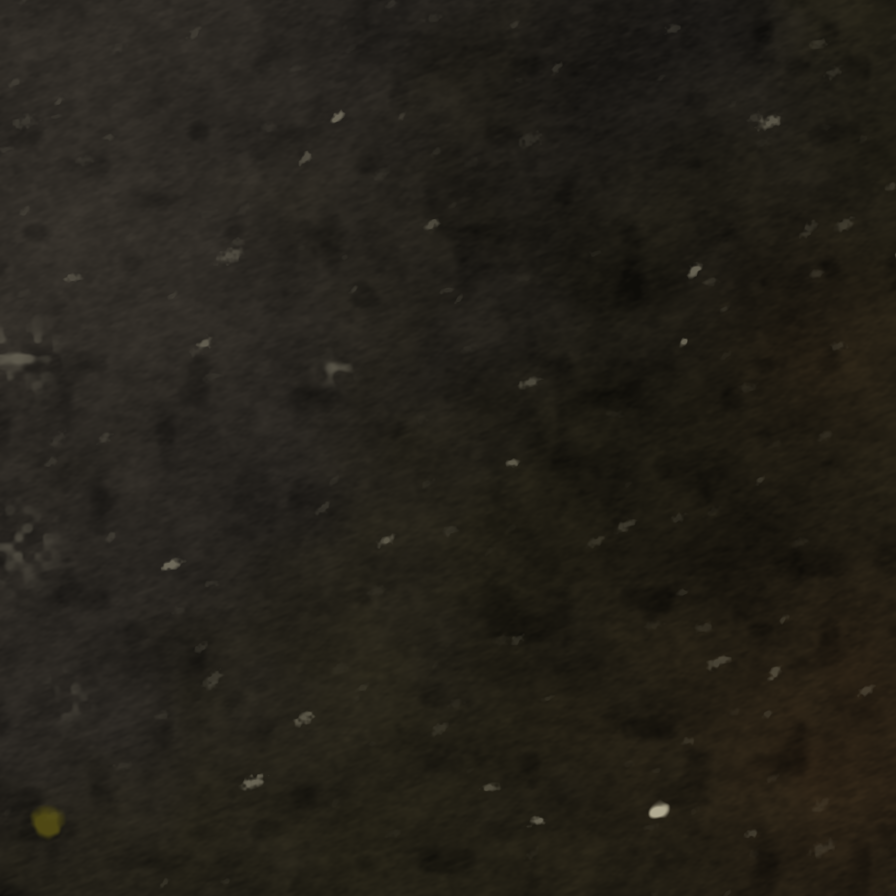
Reproduce this texture procedurally as a three.js fragment shader.

```glsl
// Dark weathered stone with olive and rust stains, fine grain and pale slanted flecks.
varying vec2 vUv;

const vec3 GREY_STONE = vec3(0.150, 0.138, 0.120);
const vec3 OLIVE_STAIN = vec3(0.136, 0.124, 0.082);
const vec3 RUST_STAIN = vec3(0.168, 0.127, 0.078);
const vec3 PALE_FLECK = vec3(0.56, 0.54, 0.46);
const vec3 YELLOW_LICHEN = vec3(0.36, 0.33, 0.08);

float hash(vec2 p) {
  vec3 q = fract(vec3(p.xyx) * 0.1031);
  q += dot(q, q.yzx + 33.33);
  return fract((q.x + q.y) * q.z);
}

vec2 hash2(vec2 p) {
  return vec2(hash(p + 17.3), hash(p + 61.7));
}

mat2 rotation(float angle) {
  float c = cos(angle), s = sin(angle);
  return mat2(c, -s, s, c);
}

float valueNoise(vec2 p) {
  vec2 cell = floor(p), f = fract(p);
  f = f * f * (3.0 - 2.0 * f);
  float low = mix(hash(cell), hash(cell + vec2(1.0, 0.0)), f.x);
  float high = mix(hash(cell + vec2(0.0, 1.0)), hash(cell + 1.0), f.x);
  return mix(low, high, f.y);
}

// Fractal noise centred on zero.
float fbm(vec2 p) {
  float sum = 0.0, weight = 0.5;
  for (int i = 0; i < 5; i++) {
    sum += weight * (valueNoise(p) - 0.5);
    p = rotation(0.6) * p * 2.03 + 11.7;
    weight *= 0.55;
  }
  return sum;
}

float blob(vec2 p, vec2 centre, float radius) {
  vec2 d = (p - centre) / radius;
  return exp(-dot(d, d));
}

// Sparse soft ellipses, jittered in a grid and slanted up to the right.
float flecks(vec2 uv, float cells, float share, float size, float seed) {
  vec2 p = uv * cells, home = floor(p);
  float sum = 0.0;
  for (int y = -1; y <= 1; y++) {
    for (int x = -1; x <= 1; x++) {
      vec2 cell = home + vec2(float(x), float(y));
      vec2 id = cell + seed;
      float present = step(hash(id), share);
      vec2 shape = hash2(id + 5.0);
      vec2 d = (p - cell - hash2(id)) / cells;
      d = rotation(0.15 + 0.75 * shape.x) * d;
      d /= size * (0.55 + 0.6 * shape.y) * vec2(1.0, 0.5);
      float edge = length(d) + 0.9 * (valueNoise(uv * 260.0) - 0.5);
      float strength = mix(0.2, 1.0, pow(hash(id + 9.0), 2.0));
      sum += present * strength * (1.0 - smoothstep(0.3, 1.3, edge));
    }
  }
  return min(sum, 1.0);
}

// Broad light and dark areas, then mottling, pits and slanted grain.
float stoneTone(vec2 uv) {
  float tone = 0.93 + 0.24 * blob(uv, vec2(0.05, 0.85), 0.40);
  tone += 0.10 * blob(uv, vec2(0.05, 0.45), 0.35);
  tone -= 0.16 * blob(uv, vec2(0.68, 0.78), 0.28);
  tone -= 0.20 * blob(uv, vec2(0.82, 0.38), 0.13);
  tone += 0.36 * fbm(uv * 5.0 + 3.0) + 0.50 * fbm(uv * 19.0);
  tone -= 0.24 * smoothstep(0.68, 0.95, valueNoise(uv * 27.0 + 40.0));
  vec2 slanted = rotation(0.35) * uv;
  tone += 0.20 * (valueNoise(slanted * vec2(85.0, 190.0)) - 0.5);
  tone += 0.13 * (valueNoise(slanted * vec2(170.0, 330.0)) - 0.5);
  return tone;
}

vec3 stoneColour(vec2 uv) {
  float drift = 0.6 * fbm(uv * 4.0 + 20.0);
  float olive = smoothstep(-0.15, 0.45, uv.x * 0.75 - uv.y * 0.6 + 0.08 + drift);
  olive = max(olive, 0.8 * smoothstep(0.72, 1.0, uv.x + drift));
  float rust = blob(uv, vec2(0.93, 0.14), 0.24);
  rust += 0.6 * blob(uv, vec2(0.92, 0.62), 0.12);
  rust *= clamp(0.85 + 2.0 * drift, 0.0, 1.0);
  return mix(mix(GREY_STONE, OLIVE_STAIN, olive), RUST_STAIN, rust);
}

void main() {
  vec2 uv = vUv;
  vec3 colour = stoneColour(uv) * max(stoneTone(uv), 0.4);

  // Scattered mineral flecks, from faint specks to a few bright chips.
  colour = mix(colour, PALE_FLECK, 0.22 * flecks(uv, 26.0, 0.16, 0.009, 3.0));
  colour = mix(colour, PALE_FLECK, 0.75 * flecks(uv, 11.0, 0.22, 0.012, 71.0));

  // Broken pale crusts near the left side and the middle.
  float crust = blob(uv, vec2(0.02, 0.60), 0.035) + blob(uv, vec2(0.375, 0.59), 0.016);
  crust += 0.7 * blob(uv, vec2(0.02, 0.39), 0.04) + 0.5 * blob(uv, vec2(0.075, 0.22), 0.025);
  crust *= smoothstep(0.4, 0.85, valueNoise(uv * 95.0 + 8.0));
  colour = mix(colour, PALE_FLECK, 0.5 * min(crust, 1.0));

  // One bright chip and one lichen spot with ragged edges.
  float ragged = 0.008 * (valueNoise(uv * 110.0) - 0.5);
  vec2 chip = rotation(0.45) * (uv - vec2(0.735, 0.095)) * vec2(1.0, 1.35);
  colour = mix(colour, PALE_FLECK * 1.25, 1.0 - smoothstep(0.006, 0.014, length(chip) + ragged));
  float lichen = 1.0 - smoothstep(0.010, 0.021, length(uv - vec2(0.052, 0.082)) + ragged);
  colour = mix(colour, YELLOW_LICHEN, 0.8 * lichen);

  gl_FragColor = vec4(colour, 1.0);
}
```
